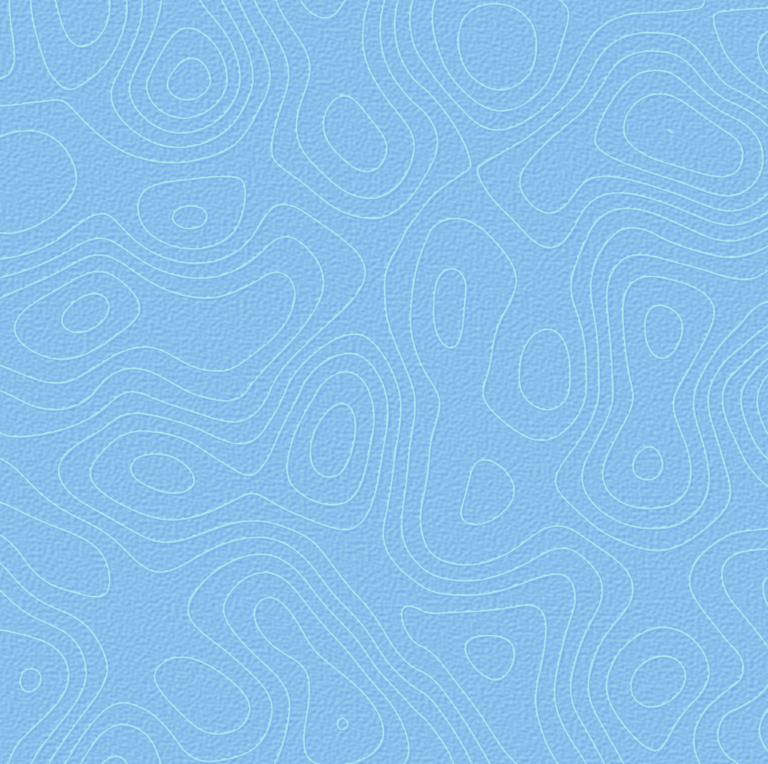
A Shadertoy shader for this pattern:

```glsl
#define TERRAIN_SCALE 4.9
#define CONTOUR_STEP 0.118
#define LINE_WIDTH 0.0022
#define LINE_WOBBLE 0.0007
#define SHADOW_OFFSET 0.0024
#define SHADOW_DEPTH 0.028
#define GRAIN_SCALE vec2(190.0, 235.0)
#define GRAIN_CONTRAST 0.072
#define PAPER_COLOR vec3(0.533, 0.752, 0.925)
#define LINE_COLOR vec3(0.670, 0.893, 0.935)
#define GRAIN_TINT vec3(1.0, 1.0, 0.25)

// Unit gradient at a lattice point, from an integer hash
vec2 latticeGradient(vec2 cell) {
    uvec2 q = uvec2(ivec2(cell) + 4096);
    uint h = q.x * 1597334677u ^ q.y * 3812015801u;
    h = (h ^ (h >> 15)) * 2246822519u;
    h = (h ^ (h >> 13)) * 3266489917u;
    h ^= h >> 16;
    float angle = float(h & 65535u) * 6.2831853 / 65536.0;
    return vec2(cos(angle), sin(angle));
}

float gradientNoise(vec2 p) {
    vec2 cell = floor(p), f = p - cell;
    vec2 blend = f * f * (3.0 - 2.0 * f);
    vec2 e = vec2(1.0, 0.0);
    float a = dot(latticeGradient(cell), f);
    float b = dot(latticeGradient(cell + e.xy), f - e.xy);
    float c = dot(latticeGradient(cell + e.yx), f - e.yx);
    float d = dot(latticeGradient(cell + e.xx), f - e.xx);
    return mix(mix(a, b, blend.x), mix(c, d, blend.x), blend.y);
}

float terrainHeight(vec2 p) {
    vec2 q = p * TERRAIN_SCALE + vec2(17.3, 8.6);
    return gradientNoise(q) + 0.07 * gradientNoise(q * 2.1 + 31.7);
}

// Coverage of the nearest contour, with even width on any slope
float contourLine(vec2 p, float width) {
    float eps = 0.0008;
    float h = terrainHeight(p);
    vec2 slope = vec2(terrainHeight(p + vec2(eps, 0.0)),
                      terrainHeight(p + vec2(0.0, eps))) - h;
    float steepness = max(length(slope) / eps, 0.35);
    float levelGap = abs(fract(h / CONTOUR_STEP) - 0.5) * CONTOUR_STEP;
    return 1.0 - smoothstep(0.0, width, levelGap / steepness);
}

// Paper fibres lit from the upper left, as a slope of fine noise
float paperRelief(vec2 p) {
    vec2 q = p * GRAIN_SCALE;
    vec2 towardLight = vec2(-0.22, 0.35);
    return gradientNoise(q - towardLight) - gradientNoise(q + towardLight);
}

void mainImage(out vec4 fragColor, in vec2 fragCoord) {
    vec2 uv = fragCoord / iResolution.y;
    float width = max(LINE_WIDTH, 1.0 / iResolution.y);
    float grain = paperRelief(uv);

    // Engraved lines waver with the paper and cast a soft shadow
    vec2 linePos = uv + LINE_WOBBLE * grain * vec2(1.0, -1.0);
    float line = contourLine(linePos, width);
    float shadow = contourLine(linePos + SHADOW_OFFSET * vec2(-1.0, 1.0), width * 1.3);

    // Paper, shadow, line, then relief over everything
    vec3 color = PAPER_COLOR - SHADOW_DEPTH * shadow * GRAIN_TINT;
    color = mix(color, LINE_COLOR, line);
    color += GRAIN_CONTRAST * grain * GRAIN_TINT * (1.0 - 0.4 * line);
    fragColor = vec4(color, 1.0);
}
```
